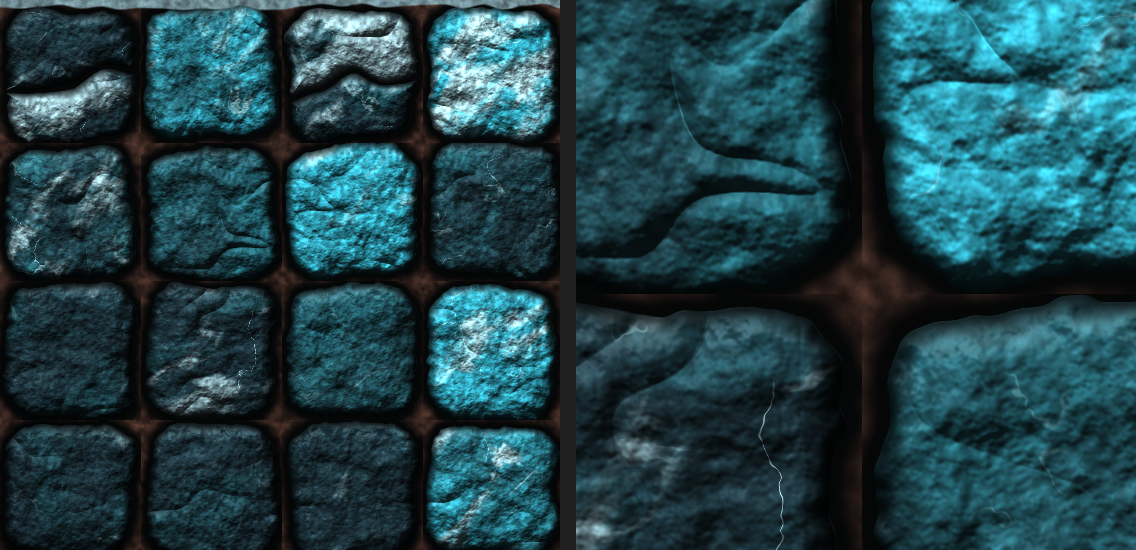
Left: the whole. Right: its middle third, enlarged.
A WebGL 1 fragment shader for this texture:

```glsl
precision highp float;
// Four by four wall of rough cobbles, slate to turquoise, in dark earthy mortar.
// Each stone is a noise-warped rounded box; its domed, rough height field is lit
// from above, then coloured by tone, pale mineral patches and thin veins.

uniform vec2 u_resolution;

#define GRID_SCALE 3.97
#define GRID_SHIFT vec2(0.0, 0.06)
#define STONE_HALF vec2(0.455, 0.475)
#define CORNER 0.22
#define WOBBLE 0.07
#define BEVEL 0.17
#define DOME_HEIGHT 0.13
#define ROUGHNESS 0.13
#define VEIN_WIDTH 0.022
#define LIGHT_DIR vec3(-0.25, 0.70, 0.67)

const vec3 SLATE = vec3(0.10, 0.175, 0.205);
const vec3 TEAL = vec3(0.12, 0.32, 0.36);
const vec3 TURQUOISE = vec3(0.17, 0.58, 0.66);
const vec3 FROST = vec3(0.67, 0.82, 0.85);
const vec3 STEEL = vec3(0.44, 0.55, 0.58);
const vec3 MORTAR = vec3(0.24, 0.16, 0.135);
const vec3 SHADOW = vec3(0.018, 0.022, 0.025);

// Per-stone character: one line per row, bottom row first
const mat4 TONE = mat4(
  0.08, 0.10, 0.06, 0.72,
  0.12, 0.10, 0.32, 0.92,
  0.30, 0.40, 1.00, 0.22,
  0.05, 0.72, 0.15, 0.98);
const mat4 PALE = mat4(
  0.22, 0.22, 0.15, 0.45,
  0.12, 0.58, 0.25, 0.42,
  0.48, 0.12, 0.36, 0.36,
  0.90, 0.46, 1.00, 0.65);

float hash(vec2 p) {
  return fract(sin(dot(p, vec2(127.1, 311.7))) * 43758.55);
}

float noise(vec2 p) {
  vec2 i = floor(p), f = fract(p);
  f = f * f * (3.0 - 2.0 * f);
  return mix(mix(hash(i), hash(i + vec2(1, 0)), f.x),
             mix(hash(i + vec2(0, 1)), hash(i + vec2(1, 1)), f.x), f.y);
}

float fbm(vec2 p) {
  float sum = 0.0, amp = 0.5;
  for (int i = 0; i < 5; i++) {
    sum += amp * noise(p);
    p = mat2(1.6, 1.2, -1.2, 1.6) * p + 3.7;
    amp *= 0.5;
  }
  return sum;
}

float pick(mat4 table, vec2 id) {
  vec4 index = vec4(0.0, 1.0, 2.0, 3.0);
  vec4 column = 1.0 - step(0.5, abs(index - id.x));
  vec4 row = 1.0 - step(0.5, abs(index - id.y));
  return dot(column, table * row);
}

// Alternate stones of the top row are split in two
bool isSplit(vec2 id) { return id.y > 2.5 && mod(id.x, 2.0) < 0.5; }

float aboveCrack(vec2 g, vec2 id) {
  vec2 q = g - id - 0.5;
  return q.y + 0.06 - 0.15 * q.x - 0.18 * (noise(g * 4.0) - 0.5);
}

float stoneDistance(vec2 g, vec2 id) {
  vec2 jitter = vec2(hash(id + 2.3), hash(id + 8.1)) - 0.5;
  vec2 q = g - id - 0.5 - 0.035 * jitter;
  q += WOBBLE * (vec2(noise(g * 4.0 + 5.0), noise(g * 4.0 + 31.0)) - 0.5);
  q += 0.025 * (vec2(noise(g * 19.0), noise(g * 19.0 + 17.0)) - 0.5);
  vec2 e = abs(q) - STONE_HALF + CORNER - 0.02 * jitter.yx;
  float d = length(max(e, 0.0)) + min(max(e.x, e.y), 0.0) - CORNER;
  return isSplit(id) ? max(d, 0.018 - abs(aboveCrack(g, id))) : d;
}

float stoneHeight(vec2 g, vec2 id) {
  float t = clamp(-stoneDistance(g, id) / BEVEL, 0.0, 1.0);
  vec2 s = g + id * 7.3;
  float crease = abs(noise(s * vec2(3.0, 4.5) + 1.5 * noise(s * 4.0)) - 0.5);
  return DOME_HEIGHT * sqrt(t * (2.0 - t)) + ROUGHNESS * fbm(s * 6.0) + 0.09 * crease;
}

vec3 stoneColor(vec2 g, vec2 id) {
  vec2 s = g + id * 7.3;
  float cloud = fbm(s * 3.0 + 2.0 * noise(s * 2.5));
  float tone = pick(TONE, id) + 0.7 * (cloud - 0.48);
  float pale = pick(PALE, id);
  if (isSplit(id) && (aboveCrack(g, id) > 0.0) != (id.x > 1.0)) pale *= 0.45;
  vec3 color = mix(SLATE, TEAL, smoothstep(0.0, 0.5, tone));
  color = mix(color, TURQUOISE, smoothstep(0.42, 0.95, tone));
  // Mineral patches, streaked along a diagonal
  float streak = fbm(mat2(2.2, -3.5, 1.6, 4.6) * s + 2.0 * cloud);
  vec3 mineral = mix(STEEL, FROST, smoothstep(0.0, 1.0, pick(TONE, id) + cloud - 0.2));
  color = mix(color, mineral, 0.9 * smoothstep(0.0, 0.22, streak - 0.78 + 0.5 * pale));
  // Veins follow the mid level of warped noise
  float level = noise(s * 4.2 + 2.2 * fbm(s * 4.0)) - 0.5;
  float vein = 1.0 - smoothstep(0.0, VEIN_WIDTH, abs(level));
  vein *= smoothstep(0.40, 0.65, noise(s * 5.0 + 40.0)) * smoothstep(0.05, 0.6, pale);
  return mix(color, FROST, 0.75 * vein) * (0.72 + 0.56 * noise(s * 38.0));
}

void main() {
  vec2 uv = gl_FragCoord.xy / u_resolution;
  vec2 g = uv * GRID_SCALE + GRID_SHIFT;
  vec2 id = clamp(floor(g), 0.0, 3.0);
  float d = stoneDistance(g, id);
  float grain = fbm(g * 22.0);
  // Relief lighting with pale worn upper edges
  vec2 eps = vec2(0.008, 0.0);
  float h = stoneHeight(g, id);
  vec2 slope = vec2(stoneHeight(g + eps.xy, id), stoneHeight(g + eps.yx, id)) - h;
  vec3 normal = normalize(vec3(-slope / eps.x, 1.0));
  float light = max(dot(normal, LIGHT_DIR), 0.0);
  vec3 stone = stoneColor(g, id);
  float rim = smoothstep(-BEVEL, -0.02, d) * smoothstep(0.25, 0.9, normal.y);
  stone = mix(stone, STEEL, 0.3 * rim) * (0.22 + 1.15 * light);
  stone += 0.10 * FROST * pow(light, 14.0);
  stone *= mix(0.3, 1.0, smoothstep(0.0, 0.07, -d));
  // Mortar shows where the joints open, black close to the stones
  vec3 joint = mix(SHADOW, MORTAR * (0.3 + 1.4 * grain), smoothstep(0.015, 0.11, d));
  float edge = 0.75 * GRID_SCALE / u_resolution.y;
  vec3 color = mix(joint, stone, 1.0 - smoothstep(-edge, edge, d));
  // Grey ledge along the top, and darker lower corners
  float ledge = smoothstep(3.97, 3.99, g.y + 0.05 * (noise(g * 7.0) - 0.5));
  color = mix(color, STEEL * (0.5 + grain), ledge);
  color *= 1.0 - 0.35 * smoothstep(0.5, 1.1, length(uv - vec2(0.55, 0.65)));
  gl_FragColor = vec4(color, 1.0);
}
```
